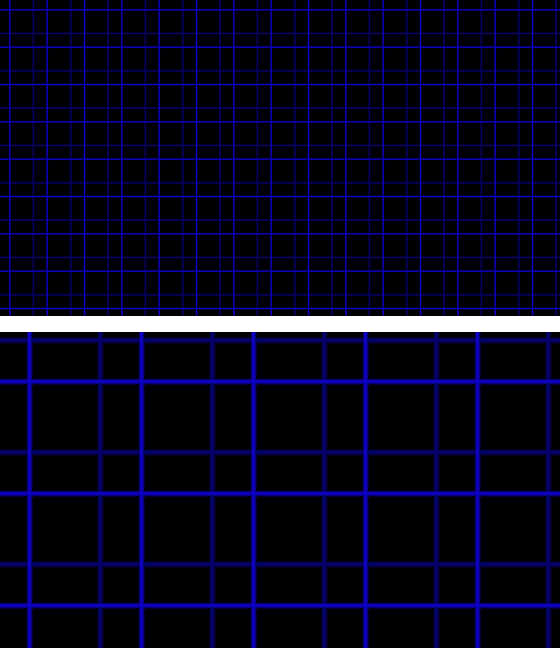
Top: the whole. Bottom: its middle third, enlarged.
A WebGL 1 fragment shader for this pattern:

```glsl
precision highp float;
// A plaid grid of thin blue lines on near-black, fifteen square cells across.
// Each cell holds one bright and one dim line per axis; every line is a soft
// ridge measured from its distance on the repeating cell.

uniform vec2 u_resolution;

const float CELLS_ACROSS = 15.0;
const float BRIGHT_OFFSET = 0.264;   // line positions inside a cell
const float DIM_OFFSET = 0.897;
const float HALF_WIDTH = 0.038;      // line half width, in cells
const float BRIGHT_LEVEL = 0.80;
const float DIM_LEVEL = 0.45;
const vec3 BACKGROUND = vec3(0.0, 0.0, 0.008);
const vec3 LINE_COLOR = vec3(0.065, 0.012, 1.0);

// Distance to the nearest line of a unit-period family, per axis.
vec2 lineDistance(vec2 p, float offset) {
  return abs(fract(p - offset + 0.5) - 0.5);
}

// Strength of a soft grid; lines of both axes merge without adding up.
float softGrid(vec2 p, float offset, float halfWidth) {
  vec2 ridge = 1.0 - smoothstep(0.0, halfWidth, lineDistance(p, offset));
  return max(ridge.x, ridge.y);
}

void main() {
  // Cell coordinates measured from the upper left corner.
  vec2 fromTop = vec2(gl_FragCoord.x, u_resolution.y - gl_FragCoord.y);
  float pixel = CELLS_ACROSS / u_resolution.x;
  vec2 p = fromTop * pixel;

  // Keep lines at least about one pixel wide on small canvases.
  float halfWidth = max(HALF_WIDTH, pixel);
  float bright = BRIGHT_LEVEL * softGrid(p, BRIGHT_OFFSET, halfWidth);
  float dim = DIM_LEVEL * softGrid(p, DIM_OFFSET, halfWidth);

  gl_FragColor = vec4(mix(BACKGROUND, LINE_COLOR, max(bright, dim)), 1.0);
}
```
